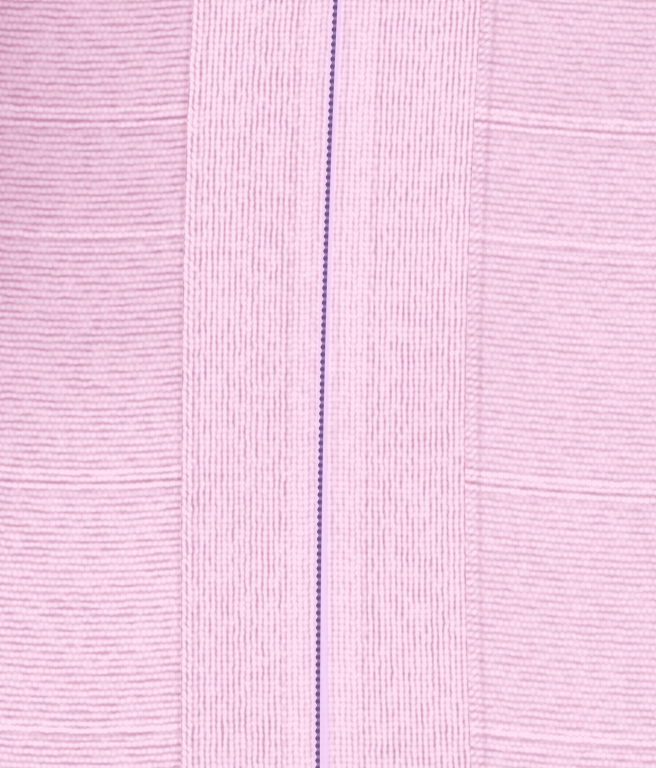
Give the GLSL for this texture, as a WebGL 2 fragment shader.

```glsl
#version 300 es
precision highp float;
// Pink ribbed knit: two side panels with raised bands, a central placket and a zipper.
uniform vec2 u_resolution;
out vec4 fragColor;

const float TAU = 6.2831853;
const vec3 DEEP_ROSE = vec3(0.79, 0.57, 0.69);
const vec3 PALE_PINK = vec3(0.99, 0.865, 0.95);
const vec3 LAVENDER = vec3(0.95, 0.82, 0.97);
const vec3 TOOTH_PURPLE = vec3(0.38, 0.25, 0.47);

float hash(vec2 p) {
  return fract(sin(dot(p, vec2(127.1, 311.7))) * 43758.5453);
}

float noise(vec2 p) {
  vec2 i = floor(p), f = fract(p);
  f = f * f * (3.0 - 2.0 * f);
  return mix(mix(hash(i), hash(i + vec2(1, 0)), f.x),
             mix(hash(i + vec2(0, 1)), hash(i + vec2(1, 1)), f.x), f.y);
}

// Soft bump of the given half width.
float ridge(float d, float width) {
  return exp(-d * d / (width * width));
}

// Narrow dark groove between rounded ribs; 1 at the groove.
float groove(float phase, float sharpness) {
  return pow(0.5 + 0.5 * cos(TAU * phase), sharpness);
}

// Antialiased vertical strip from a to b.
float strip(float x, float a, float b, float aa) {
  return smoothstep(a - aa, a + aa, x) * (1.0 - smoothstep(b - aa, b + aa, x));
}

// Raised seam across a side panel: pale roll with creases at its edges.
float bandTone(float d) {
  return 0.14 * ridge(d - 0.007, 0.009) - 0.30 * ridge(d + 0.003, 0.0026)
       - 0.14 * ridge(d - 0.017, 0.0025) + 0.12 * ridge(d + 0.010, 0.004)
       - 0.12 * ridge(d + 0.018, 0.0025);
}

// Crosswise ribs broken into small stitches.
float panelTone(vec2 p, float height, float base, float contrast) {
  float row = height * 104.0 + 0.22 * (noise(p * vec2(70.0, 104.0)) - 0.5);
  float stitch = p.x * 112.0 + 0.5 * mod(floor(row), 2.0);
  float fade = 0.5 + noise(vec2(p.x * 75.0, floor(row + 0.5) * 7.0));
  float tone = base + contrast * (0.42 - groove(row, 1.5) * fade);
  tone -= 0.12 * groove(stitch, 2.0);
  const float BANDS[4] = float[4](0.850, 0.692, 0.379, 0.048);
  for (int i = 0; i < 4; i++) tone += bandTone(height - BANDS[i]);
  return tone;
}

// Lengthwise ribs crossed by fine rows.
float placketTone(vec2 p, float column, float contrast) {
  column += 0.22 * (noise(vec2(column * 0.8, p.y * 95.0)) - 0.5);
  float row = p.y * 128.0 + 0.4 * hash(vec2(floor(column), 3.0));
  float uneven = 0.45 + 1.1 * noise(vec2(floor(column + 0.5) * 7.0, p.y * 100.0));
  float rib = groove(column, 1.7);
  return 1.09 - contrast * rib * uneven - 0.17 * groove(row, 1.6) * (0.6 + 0.8 * rib);
}

// Twisted cord along a panel edge, with a shadow on its outer side.
float cordTone(float d, float y, float side) {
  float twist = groove(y * 92.0 + side * d * 70.0, 2.0);
  return ridge(d, 0.009) * (0.10 - 0.24 * twist)
       - 0.20 * ridge(d + side * 0.012, 0.004) - 0.10 * ridge(d - side * 0.012, 0.003);
}

void main() {
  vec2 p = gl_FragCoord.xy / u_resolution;
  float aa = 0.8 / u_resolution.x;

  // Lines that shape the garment
  float leftEdge = 0.276 + 0.018 * pow(p.y, 4.0);
  float rightEdge = 0.709 + 0.066 * (p.y - 0.38) * (p.y - 0.38);
  float zip = 0.485 + 0.027 * p.y * p.y;

  // Side panels
  float leftHeight = p.y + 0.005 * sin(p.x * 11.0) - 0.006 * p.x;
  float reach = max(p.x - rightEdge, 0.0);
  float rightHeight = p.y + 0.003 + 0.10 * reach - 0.12 * reach * reach;
  float shade = exp(-p.x * 6.5) * smoothstep(0.15, 0.95, p.y);
  float leftBase = 0.86 - 0.34 * shade - 0.09 * smoothstep(0.3, 0.7, p.y);
  float leftTone = panelTone(p, leftHeight, leftBase, 0.44);
  float rightTone = panelTone(p, rightHeight, 0.88 - 0.07 * smoothstep(0.2, 0.8, p.y), 0.32);

  // Central placket, smoother beside the zipper
  float flap = strip(p.x, zip - 0.050, zip + 0.068, 0.006);
  float column = 49.0 * (p.x - leftEdge) / (rightEdge - leftEdge);
  float tone = placketTone(p, column, mix(0.48, 0.27, flap));
  float dash = groove(p.y * 64.0, 0.7);
  tone -= 0.20 * dash * (ridge(p.x - zip + 0.052, 0.0028) + ridge(p.x - zip - 0.070, 0.0028));
  tone -= 0.12 * ridge(p.x - zip - 0.020, 0.003) + 0.07 * ridge(p.x - zip + 0.016, 0.004);

  // Join panels and placket
  tone = mix(leftTone, tone, smoothstep(-aa, aa, p.x - leftEdge));
  tone = mix(tone, rightTone, smoothstep(-aa, aa, p.x - rightEdge));
  tone += cordTone(p.x - leftEdge - 0.009, p.y, 1.0);
  tone += cordTone(p.x - rightEdge - 0.010, p.y, -1.0);
  tone += 0.16 * (noise(p * vec2(210.0, 245.0)) - 0.5) + 0.06 * (noise(p * 9.0) - 0.5);
  vec3 color = mix(DEEP_ROSE, PALE_PINK, clamp(tone, 0.0, 1.04));

  // Zipper tape and teeth
  float tapeWidth = 0.009 + 0.007 * smoothstep(0.5, 0.0, p.y);
  color = mix(color, LAVENDER, 0.8 * strip(p.x, zip - 0.008, zip + tapeWidth, aa));
  float teeth = groove(p.y * 104.0, 0.8);
  float toothHalf = 0.0020 + 0.0022 * teeth;
  float toothMask = strip(p.x, zip - toothHalf, zip + 0.0026, aa);
  vec3 toothColor = mix(TOOTH_PURPLE, LAVENDER, 0.40 * (1.0 - teeth));
  color = mix(color, toothColor, 0.9 * toothMask);
  fragColor = vec4(color, 1.0);
}
```
